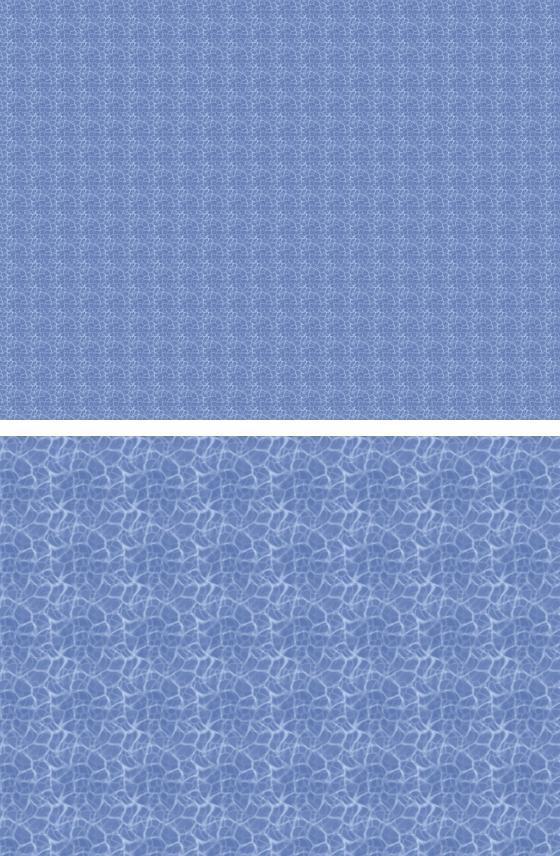
Top: the whole. Bottom: its middle third, enlarged.
A WebGL 1 fragment shader for this texture:

```glsl
precision highp float;
// Small square tiles of sunlit pool water, 22.85 across and 17.14 down.
// Each tile holds wrapped cellular noise: broken pale ripples around dark cells,
// with a deeper blue middle and a lighter, busier rim. Supersampled for smooth lines.

uniform vec2 u_resolution;

vec2 hash2(vec2 p) {
  vec3 q = fract(vec3(p.xyx) * vec3(0.1031, 0.1030, 0.0973));
  q += dot(q, q.yzx + 33.33);
  return fract((q.xx + q.yz) * q.zy);
}

// Two channels of smooth value noise that wrap over the tile.
vec2 wrappedNoise(vec2 tile, float cells) {
  vec2 p = tile * cells;
  vec2 base = floor(p);
  vec2 f = smoothstep(0.0, 1.0, p - base);
  vec2 next = mod(base + 1.0, cells);
  vec2 low = mix(hash2(base + 71.0), hash2(vec2(next.x, base.y) + 71.0), f.x);
  vec2 high = mix(hash2(vec2(base.x, next.y) + 71.0), hash2(next + 71.0), f.x);
  return mix(low, high, f.y);
}

// Gap between the two nearest cell points; it is zero on a cell border.
float borderGap(vec2 tile, float cells, float seed) {
  vec2 p = tile * cells;
  vec2 base = floor(p);
  float nearest = 9.0;
  float second = 9.0;
  for (int y = -1; y <= 1; y++) {
    for (int x = -1; x <= 1; x++) {
      vec2 cell = base + vec2(float(x), float(y));
      vec2 point = cell + 0.05 + 0.9 * hash2(mod(cell, cells) + seed);
      float d = length(point - p);
      second = min(second, max(nearest, d));
      nearest = min(nearest, d);
    }
  }
  return second - nearest;
}

// Brightness of the water at a position counted in tiles.
float waterLight(vec2 p) {
  vec2 tile = fract(p);

  // Bend the ripples by whole waves, so that the tile still wraps.
  vec2 bent = tile + 0.025 * sin(12.5664 * tile.yx + vec2(0.6, 2.1));
  bent += 0.012 * sin(25.1327 * tile.yx + vec2(3.4, 1.2));
  bent = fract(bent);
  float rim = smoothstep(0.16, 0.54, length((bent - 0.5) * vec2(1.0, 1.08)));

  // Noise fades stretches of the ripples and leaves a faint haze.
  vec2 fade = wrappedNoise(tile, 7.0);
  float haze = wrappedNoise(bent, 13.0).x - 0.5;
  float broad = 1.0 - smoothstep(0.0, 0.25, borderGap(bent, 5.0, 17.0));
  float fine = 1.0 - smoothstep(0.0, 0.3, borderGap(bent, 9.0, 43.0));

  return 0.0 + 0.1 * rim + 0.16 * haze
       + broad * mix(0.2, 0.95, fade.x) * mix(0.85, 1.05, rim)
       + fine * mix(0.05, 0.45, fade.y) * mix(0.8, 1.1, rim);
}

void main() {
  float light = 0.0;
  for (int j = 0; j < 4; j++) {
    for (int i = 0; i < 4; i++) {
      vec2 offset = (vec2(float(i), float(j)) + 0.5) / 4.0 - 0.5;
      vec2 pos = gl_FragCoord.xy + offset;
      pos.y = u_resolution.y - pos.y;
      light += waterLight(pos / u_resolution.x * 22.85 + vec2(-0.25, 0.03));
    }
  }
  light /= 16.0;

  vec3 deepBlue = vec3(0.385, 0.487, 0.705);
  vec3 paleBlue = vec3(0.67, 0.75, 0.89);
  gl_FragColor = vec4(mix(deepBlue, paleBlue, light), 1.0);
}
```
